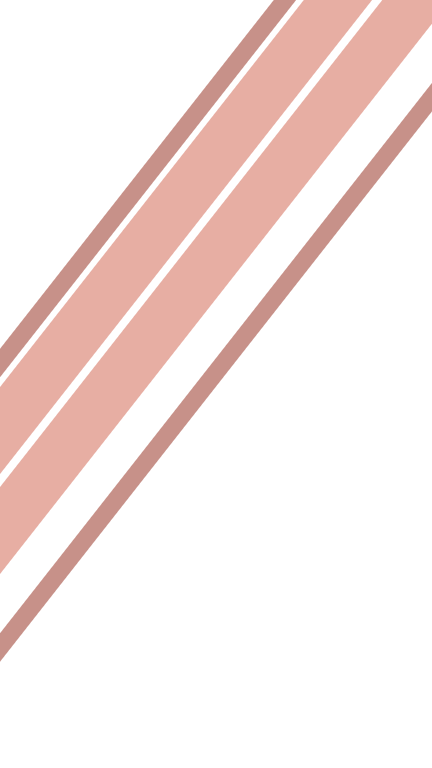
Write a Shadertoy shader that draws this background.

```glsl
// Diagonal stripes: two broad blush bands between two narrow rose bands on white.

#define SLOPE 1.274
#define BLUSH vec3(0.906, 0.682, 0.639)
#define ROSE vec3(0.780, 0.569, 0.537)
#define PAPER vec3(1.0)
#define BROAD_WIDTH 0.1133
#define NARROW_WIDTH 0.0371
#define BROAD_CENTERS vec2(0.5606, 0.6908)
#define NARROW_CENTERS vec2(0.4727, 0.8431)

// Antialiased coverage of a band; all lengths are in canvas heights.
float band(float position, float center, float width, float pixel) {
    return clamp(0.5 + (0.5 * width - abs(position - center)) / pixel, 0.0, 1.0);
}

void mainImage(out vec4 fragColor, in vec2 fragCoord) {
    vec2 p = fragCoord / iResolution.y;

    // Where the diagonal through p meets the left side, measured from the top.
    float drop = 1.0 - p.y + SLOPE * p.x;
    float pixel = length(vec2(1.0, SLOPE)) / iResolution.y;

    // Paint each pair of bands.
    vec3 color = PAPER;
    for (int i = 0; i < 2; i++) {
        color = mix(color, BLUSH, band(drop, BROAD_CENTERS[i], BROAD_WIDTH, pixel));
        color = mix(color, ROSE, band(drop, NARROW_CENTERS[i], NARROW_WIDTH, pixel));
    }
    fragColor = vec4(color, 1.0);
}
```
